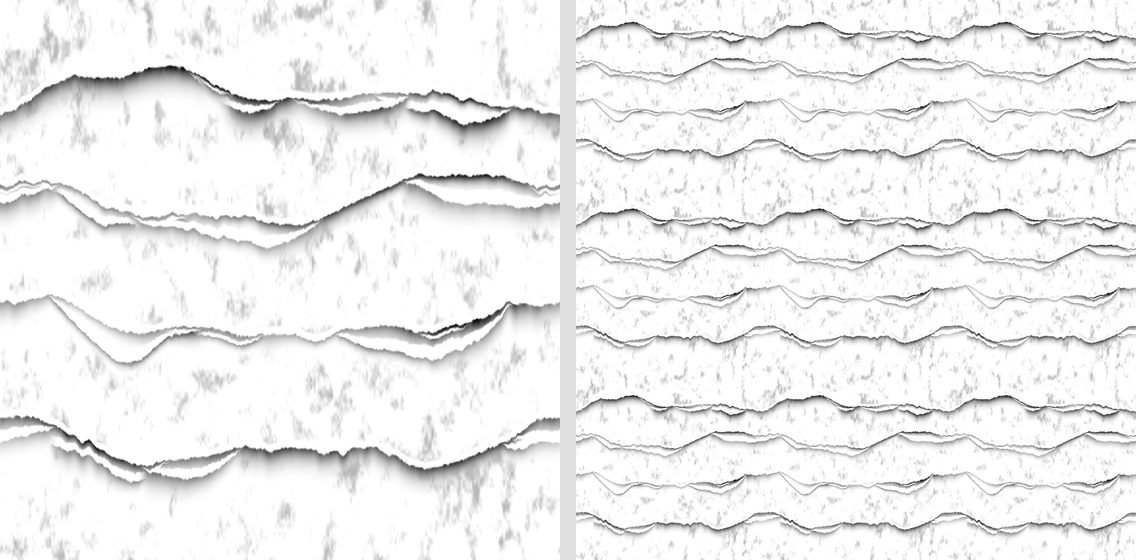
Left: one tile. Right: repeated 3 by 3.
Give the GLSL for this texture map, as a Shadertoy shader.

```glsl
// Tiling white plaster with four torn, wavy ridges running left to right.
// Each ridge stacks a few sheets, back to front: a white lip, a sharp crest
// and a shadow fading downward, over faint streaky stains of wrapping noise.

const int RIDGES = 4;
const int SHEETS = 3;
const vec3 PAPER = vec3(1.0);
const vec3 INK = vec3(0.04);

float hash(vec2 p) {
    vec3 q = fract(p.xyx * 0.1031);
    q += dot(q, q.yzx + 33.33);
    return fract((q.x + q.y) * q.z);
}

// Value noise that wraps after a whole number of cells.
float noise(vec2 uv, vec2 cells, float seed) {
    vec2 p = uv * cells;
    vec2 i = floor(p);
    vec2 f = p - i;
    f = f * f * (3.0 - 2.0 * f);
    vec2 a = mod(i, cells) + seed * 17.0;
    vec2 b = mod(i + 1.0, cells) + seed * 17.0;
    return mix(mix(hash(a), hash(vec2(b.x, a.y)), f.x),
               mix(hash(vec2(a.x, b.y)), hash(b), f.x), f.y);
}

float wave(float x, float cells, float seed) {
    return noise(vec2(x, 0.0), vec2(cells, 1.0), seed);
}

// Height of a ridge: broad hills, kinks, and roughness that comes and goes.
float crestHeight(float x, float base, float seed) {
    float rough = smoothstep(0.35, 0.8, wave(x, 5.0, seed + 3.0));
    float y = base + 0.105 * (wave(x, 4.0, seed) - 0.5);
    y += 0.042 * (wave(x, 9.0, seed + 1.0) - 0.5);
    y += 0.012 * (wave(x, 23.0, seed + 2.0) - 0.5);
    return y + 0.012 * rough * (wave(x, 75.0, seed + 4.0) - 0.5);
}

// Fine upright fibres.
float fibres(vec2 uv) {
    return 0.55 * noise(uv, vec2(150.0, 64.0), 61.0)
         + 0.45 * noise(uv, vec2(290.0, 130.0), 62.0);
}

// Pale upright stains, gathered in loose regions.
float stains(vec2 uv, float grain) {
    vec2 bend = vec2(noise(uv, vec2(4.0), 71.0), noise(uv, vec2(5.0), 72.0)) - 0.5;
    vec2 p = uv + 0.08 * bend;
    float blobs = 0.6 * noise(p, vec2(36.0, 23.0), 73.0)
                + 0.4 * noise(p, vec2(72.0, 40.0), 74.0);
    float region = noise(uv, vec2(7.0, 6.0), 75.0) - 0.5;
    float level = 0.65 * blobs + 0.35 * grain + 0.15 * region;
    return 0.29 * smoothstep(0.53, 0.88, level);
}

// Shadow below a crest; depth is positive underneath it.
float crestShadow(float depth, float width, float strength, float soft) {
    float rise = smoothstep(-soft, soft, depth);
    return strength * rise * exp(-pow(max(depth, 0.0) / width, 1.25));
}

// Lays one sheet over the ink that is already there.
float addSheet(float ink, float stain, vec2 uv, float crest, float gap,
               float sheet, float seed, float grain, float soft) {
    float depth = fract(crest - gap - uv.y + 0.5) - 0.5;
    depth += 0.007 * (grain - 0.5);
    float present = sheet < 0.5 ? 1.0 : smoothstep(0.0, 0.012, gap);
    float lip = sheet < 0.5 ? 0.012 : 0.5 * max(gap, 0.0);
    float width = mix(0.006, 0.024, wave(uv.x, 7.0, seed + 5.0));
    float strength = mix(0.3, 1.08, wave(uv.x, 6.0, seed + 6.0)) * (1.0 - 0.13 * sheet);
    float shade = crestShadow(depth, width, strength, soft) * (0.75 + 0.5 * grain);
    float under = stain * smoothstep(0.0, 0.05, depth);
    float cover = smoothstep(-lip - soft, -lip + soft, depth)
                * (1.0 - smoothstep(0.08, 0.14, depth));
    return mix(ink, max(shade - 0.02, 0.0) + under, present * cover);
}

void mainImage(out vec4 fragColor, in vec2 fragCoord) {
    vec2 uv = fragCoord / iResolution.xy;
    float soft = max(0.0025, 1.0 / iResolution.y);
    float grain = fibres(uv);
    float stain = stains(uv, grain);
    float ink = stain;
    vec4 bases = vec4(0.845, 0.635, 0.42, 0.215);

    for (int r = 0; r < RIDGES; r++) {
        float ridgeSeed = 5.0 + 31.0 * float(r);
        float crest = crestHeight(uv.x, bases[r], ridgeSeed);
        for (int s = 0; s < SHEETS; s++) {
            float sheet = float(s);
            float seed = ridgeSeed + 9.0 * sheet;
            // Later sheets part from the crest and rejoin it in slivers.
            float gap = 0.1 * (wave(uv.x, 4.0 + sheet, seed + 7.0) - 0.45)
                      + 0.03 * (wave(uv.x, 13.0, seed + 8.0) - 0.5);
            gap *= min(sheet, 1.0);
            ink = addSheet(ink, stain, uv, crest, gap, sheet, seed, grain, soft);
        }
    }
    fragColor = vec4(mix(PAPER, INK, clamp(ink, 0.0, 1.0)), 1.0);
}
```
